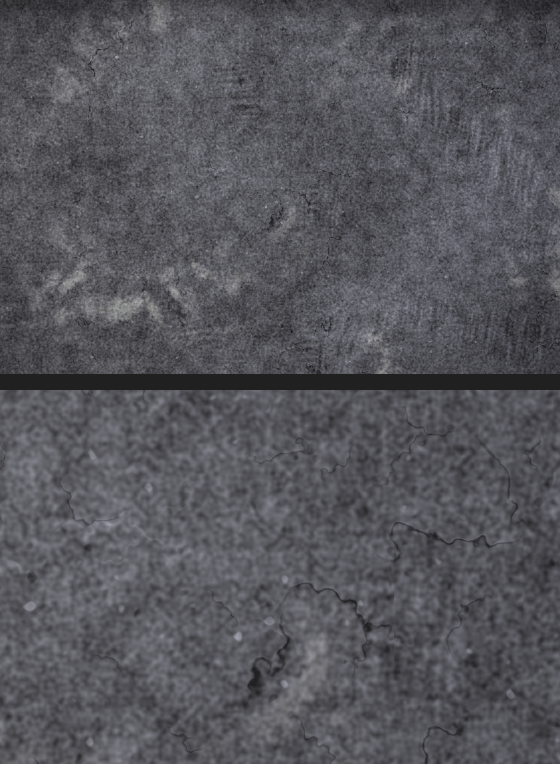
Top, the full canvas; bottom, a detail of the centre.
Give the GLSL for this texture, as a Shadertoy shader.

```glsl
vec2 hash2(vec2 p) {
    vec3 q = fract(p.xyx * vec3(0.1031, 0.1030, 0.0973));
    q += dot(q, q.yzx + 33.33);
    return fract((q.xx + q.yz) * q.zy);
}

float corner(vec2 cell, vec2 offset) {
    return dot(hash2(cell) * 2.0 - 1.0, offset);
}

float gradientNoise(vec2 p) {
    vec2 i = floor(p), f = fract(p);
    vec2 u = f * f * f * (f * (f * 6.0 - 15.0) + 10.0);
    vec2 e = vec2(1.0, 0.0);
    return mix(mix(corner(i, f), corner(i + e, f - e), u.x),
               mix(corner(i + e.yx, f - e.yx), corner(i + 1.0, f - 1.0), u.x), u.y);
}

float fbm(vec2 p) {
    float sum = 0.0, amplitude = 0.5;
    for (int i = 0; i < 5; i++) {
        sum += amplitude * gradientNoise(p);
        p = mat2(1.6, 1.2, -1.2, 1.6) * p + 17.3;
        amplitude *= 0.5;
    }
    return sum;
}

mat2 rotation(float a) {
    return mat2(cos(a), -sin(a), sin(a), cos(a));
}

// Curved plaster creases, one per cell: a dark groove with a lit lip, or a pale scratch
float creases(vec2 p, float density, float width) {
    vec2 g = p * density;
    vec2 cell = floor(g);
    float tremble = 0.5 * fbm(g * 2.5) + 0.12 * gradientNoise(g * 9.0);
    float relief = 0.0;
    for (int y = -1; y <= 1; y++)
    for (int x = -1; x <= 1; x++) {
        vec2 id = cell + vec2(x, y);
        vec2 centre = hash2(id + 3.0), shape = hash2(id + 71.0), kind = hash2(id + 139.0);
        vec2 q = rotation((shape.x - 0.5) * 3.0) * (g - id - centre);
        float across = (q.y + (shape.y - 0.5) * 2.2 * q.x * q.x + tremble) / (width * density);
        float reach = mix(0.2, 0.65, kind.x);
        float fade = smoothstep(reach, reach * 0.4, abs(q.x));
        float profile = kind.y < 0.35 ? 0.6 : 1.3 * across - 0.7;
        relief += profile * exp(-across * across) * fade * step(0.3, fract(kind.x * 7.0));
    }
    return relief;
}

void mainImage(out vec4 fragColor, in vec2 fragCoord) {
    vec2 uv = fragCoord / iResolution.xy;
    vec2 p = fragCoord / iResolution.y;
    vec2 warp = 0.04 * vec2(gradientNoise(p * 7.0), gradientNoise(p * 7.0 + 40.0));

    // Broad clouds, mottling and fine grain
    float tone = 0.335 + 0.2 * fbm(p * 3.0 + 5.0) + 0.22 * fbm(p * 24.0);
    tone += 0.14 * gradientNoise(p * 105.0) + 0.14 * gradientNoise(p * 185.0 + 9.0);

    // Ragged pale patches where the top coat is worn
    float region = smoothstep(-0.02, 0.24, fbm((p + warp) * 2.4 + 31.0));
    float ragged = smoothstep(-0.08, 0.24, fbm((p + warp) * 15.0 + 60.0) + 0.16 * gradientNoise(p * 90.0));
    float pale = region * ragged;
    tone += 0.21 * pale;

    // Creases, thinned out by a slow mask
    float creaseMask = smoothstep(-0.2, 0.15, gradientNoise(p * 3.0 + 12.0));
    tone += 0.13 * creaseMask * creases(p + warp * 0.5, 7.0, 0.0028);
    tone += 0.08 * creases(p + 4.7, 13.0, 0.0021);

    // Trowel grooves in a few small areas
    vec2 t = rotation(p.x > 0.85 ? 1.45 : 0.12) * (p + warp * 0.4);
    float trowelled = smoothstep(0.16, 0.34, gradientNoise(p * 4.0 + 83.0));
    tone += 0.16 * trowelled * gradientNoise(t * vec2(9.0, 95.0));

    // Pits and bright flecks
    float fleck = gradientNoise(p * 75.0 + 200.0);
    tone += 0.16 * smoothstep(0.38, 0.58, fleck) - 0.10 * smoothstep(0.36, 0.56, -fleck);

    // Darker corners and top edge
    tone *= 1.04 - 0.25 * smoothstep(0.35, 0.75, length(uv - 0.5));
    tone *= 1.0 - 0.22 * smoothstep(0.93, 1.0, uv.y + 0.04 * gradientNoise(p * 6.0));

    // Cool slate, bluer to the right, turning neutral on the worn patches
    vec3 slate = mix(vec3(0.99, 0.99, 1.045), vec3(0.985, 0.98, 1.075), uv.x);
    vec3 tint = mix(slate, vec3(1.0, 1.005, 0.985), 0.75 * pale);
    fragColor = vec4(clamp(max(tone, 0.13) * tint, 0.0, 1.0), 1.0);
}
```
